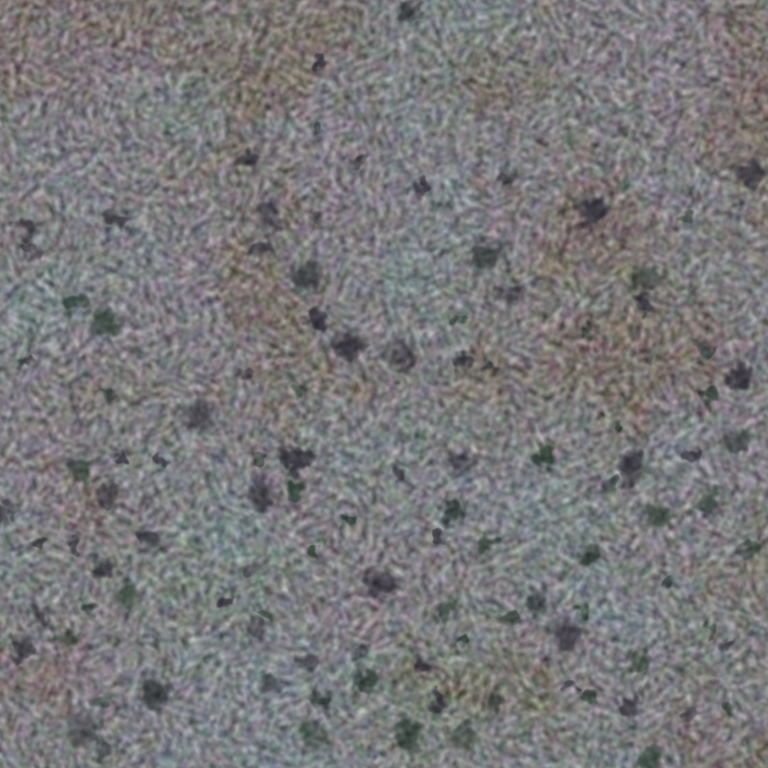
Reproduce this texture procedurally as a three.js fragment shader.

```glsl
// Mottled grey heath ground with fine streaky grain, soft tints and scattered dark tufts.
varying vec2 vUv;

float hash(vec2 p) {
  return fract(sin(dot(p, vec2(127.1, 311.7))) * 43758.5453);
}

vec2 hash2(vec2 p) {
  return vec2(hash(p), hash(p + 57.3));
}

// Gradient noise, centred on zero
float corner(vec2 cell, vec2 offset, vec2 f) {
  return dot(hash2(cell + offset) * 2.0 - 1.0, f - offset);
}

float noise(vec2 p) {
  vec2 i = floor(p), f = fract(p);
  vec2 u = f * f * f * (f * (f * 6.0 - 15.0) + 10.0);
  float low = mix(corner(i, vec2(0.0), f), corner(i, vec2(1.0, 0.0), f), u.x);
  float high = mix(corner(i, vec2(0.0, 1.0), f), corner(i, vec2(1.0), f), u.x);
  return mix(low, high, u.y);
}

float patches(vec2 p) {
  return noise(p) + 0.6 * noise(p * 2.3 + 11.7) + 0.35 * noise(p * 5.1 + 31.2);
}

// Short streaks whose direction drifts from place to place
float streaks(vec2 p) {
  float sum = 0.0, power = 0.0;
  for (int k = 0; k < 4; k++) {
    float id = float(k);
    float angle = 0.45 + id * 0.75;
    vec2 along = vec2(cos(angle), sin(angle));
    vec2 q = vec2(dot(p, along) * 62.0, dot(p, vec2(-along.y, along.x)) * 118.0);
    float weight = smoothstep(-0.25, 0.35, noise(p * 17.0 + id * 23.7));
    weight += 0.08;
    sum += weight * noise(q + id * 41.3);
    power += weight * weight;
  }
  return sum / sqrt(power);
}

// Ragged tufts on a jittered grid: x is coverage, y is greenness
vec2 tufts(vec2 p) {
  vec2 grid = p * 16.0;
  vec2 home = floor(grid);
  vec2 ragged = vec2(noise(p * 48.0), noise(p * 48.0 + 19.0)) * 0.32;
  ragged += vec2(noise(p * 105.0 + 7.0), noise(p * 105.0 + 63.0)) * 0.16;
  vec2 result = vec2(0.0);
  for (int y = -1; y <= 1; y++) {
    for (int x = -1; x <= 1; x++) {
      vec2 cell = home + vec2(float(x), float(y));
      vec2 center = cell + 0.1 + 0.8 * hash2(cell + 3.1);
      float height = center.y / 16.0;
      float chance = 0.58 * (1.0 - smoothstep(0.4, 0.98, height));
      chance += 0.05 + 0.5 * noise(center * 0.25 + 5.0);
      float present = step(hash(cell + 81.4), chance);
      float radius = mix(0.16, 0.37, pow(hash(cell + 29.6), 1.5));
      float dist = length(grid - center + ragged);
      float cover = present * (1.0 - smoothstep(radius * 0.4, radius * 1.25, dist));
      cover *= mix(0.6, 1.0, hash(cell + 14.2));
      if (cover > result.x) result = vec2(cover, hash(cell + 66.8));
    }
  }
  return result;
}

void main() {
  vec2 p = vUv;

  // Broad tints: warm earth, lilac and cool grey, warmer towards the top
  float warmth = patches(p * 4.5 + 2.0) + 0.3 * (p.y - 0.45) + 0.15 * (p.x - 0.5);
  float lilac = patches(p * 6.0 + 47.0) + 0.2 * (p.y - 0.5);
  vec3 color = vec3(0.492, 0.491, 0.503);
  color = mix(color, vec3(0.475, 0.445, 0.425), smoothstep(0.0, 0.5, warmth));
  color = mix(color, vec3(0.485, 0.525, 0.545), smoothstep(0.0, 0.6, -warmth) * 0.75);
  color += vec3(0.025, -0.018, 0.02) * lilac;

  // Fine colour flecks
  color += vec3(0.05, -0.035, 0.035) * noise(p * 52.0 + 8.0);
  color += vec3(0.035, 0.01, -0.05) * noise(p * 44.0 + 71.0);

  // Light and dark grain
  float grain = 0.30 * streaks(p) + 0.11 * noise(p * 140.0 + 13.0);
  grain += 0.08 * noise(p * 34.0 + 90.0);
  color += grain * vec3(1.0, 1.0, 0.98);

  // Dark tufts, from violet grey to deep green
  vec2 tuft = tufts(p);
  vec3 tuftColor = mix(vec3(0.22, 0.21, 0.25), vec3(0.19, 0.25, 0.21),
                       smoothstep(0.35, 0.75, tuft.y));
  color = mix(color, tuftColor + grain * 0.4, tuft.x * 0.92);

  gl_FragColor = vec4(clamp(color, 0.0, 1.0), 1.0);
}
```
